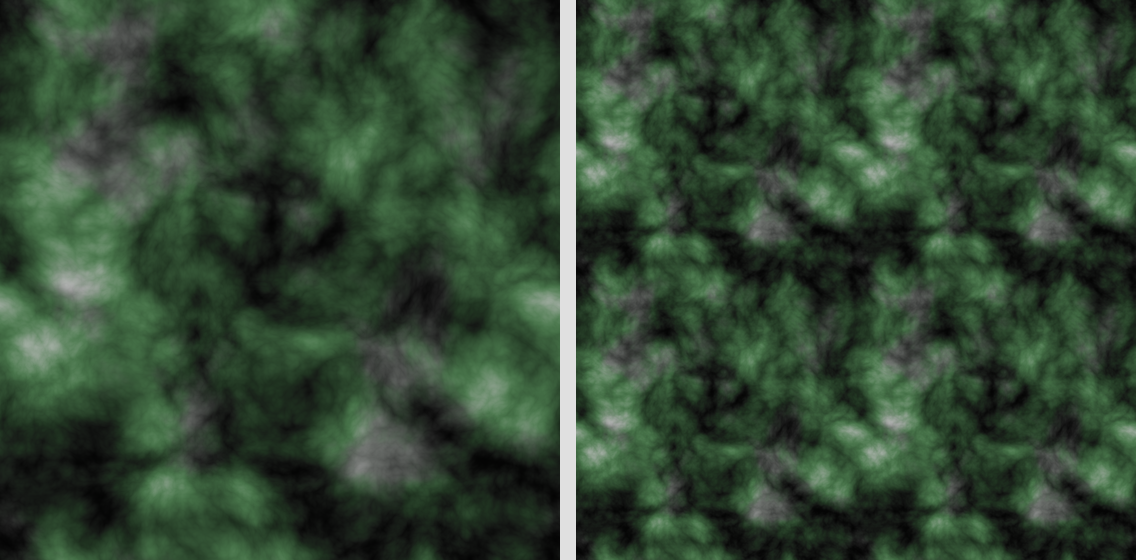
Left, the tile; right, the same tile 2 across and 2 down.
Reproduce this texture procedurally as a three.js fragment shader.

```glsl
// Mossy green marble clouds with pale grey cores and dark creases.
// Wrapping gradient noise is summed as soft clouds and as folded billows;
// a third noise field drains the green towards a faintly violet grey.

varying vec2 vUv;

const float TAU = 6.2831853;
const int OCTAVES = 6;
const float GAIN = 0.52;           // strength of each finer octave
const float CLOUD_REPEAT = 3.0;    // whole cells across the canvas
const float CREASE_REPEAT = 4.0;
const float GREY_REPEAT = 4.0;
const float WARP_REPEAT = 5.0;
const float WARP_AMOUNT = 0.035;
const float CLOUD_WEIGHT = 0.36;   // contrast of the soft clouds
const float CREASE_WEIGHT = 0.70;  // contrast of the dark creases
const float CREASE_MEAN = 0.35;
const float MID_LEVEL = 0.295;
const vec3 GREEN_TINT = vec3(0.61, 1.0, 0.63);
const vec3 GREY_TINT = vec3(0.98, 0.95, 0.98);

// Unit gradient of one lattice cell
vec2 cellGradient(vec2 cell, float seed) {
  vec3 h = fract((cell + seed * 17.0).xyx * vec3(0.1031, 0.1030, 0.0973));
  h += dot(h, h.yzx + 33.33);
  float angle = TAU * fract((h.x + h.y) * h.z);
  return vec2(cos(angle), sin(angle));
}

// Gradient noise that wraps after a whole number of cells
float wrapNoise(vec2 uv, float cells, float seed) {
  vec2 p = uv * cells + fract(seed * vec2(0.618, 0.755));
  vec2 low = floor(p);
  vec2 f = p - low;
  vec2 a = mod(low, cells);
  vec2 b = mod(low + 1.0, cells);
  vec2 w = f * f * f * (f * (f * 6.0 - 15.0) + 10.0);
  float n00 = dot(cellGradient(a, seed), f);
  float n10 = dot(cellGradient(vec2(b.x, a.y), seed), f - vec2(1.0, 0.0));
  float n01 = dot(cellGradient(vec2(a.x, b.y), seed), f - vec2(0.0, 1.0));
  float n11 = dot(cellGradient(b, seed), f - 1.0);
  return mix(mix(n00, n10, w.x), mix(n01, n11, w.x), w.y);
}

// Octave sums: x is the soft cloud, y the folded billow with sharp creases
vec2 cloudAndBillow(vec2 uv, float cells, float seed) {
  vec2 sum = vec2(0.0);
  float amplitude = 1.0;
  for (int i = 0; i < OCTAVES; i++) {
    float n = wrapNoise(uv, cells, seed + float(i));
    sum += amplitude * vec2(n, abs(n));
    amplitude *= GAIN;
    cells *= 2.0;
  }
  return sum;
}

void main() {
  // Bend the field gently so that the creases meander
  vec2 bend = vec2(wrapNoise(vUv, WARP_REPEAT, 41.0),
                   wrapNoise(vUv, WARP_REPEAT, 53.0));
  vec2 uv = vUv + WARP_AMOUNT * bend;

  // Brightness, with a soft floor in the darkest creases
  float cloud = cloudAndBillow(uv, CLOUD_REPEAT, 3.0).x;
  float billow = cloudAndBillow(uv, CREASE_REPEAT, 13.0).y;
  float level = MID_LEVEL + CLOUD_WEIGHT * cloud
              + CREASE_WEIGHT * (billow - CREASE_MEAN);
  level = 0.5 * (level + sqrt(level * level + 0.004));

  // Grey patches, pale cores and neutral shadows
  float patches = cloudAndBillow(uv, GREY_REPEAT, 27.0).x;
  float grey = 0.85 * smoothstep(0.02, 0.55, patches);
  float core = 0.75 * smoothstep(0.42, 0.72, level);
  float shadow = 0.75 * (1.0 - smoothstep(0.04, 0.21, level));
  grey = 1.0 - (1.0 - grey) * (1.0 - core) * (1.0 - shadow);

  vec3 color = level * mix(GREEN_TINT, GREY_TINT, grey);
  gl_FragColor = vec4(clamp(color, 0.0, 1.0), 1.0);
}
```
